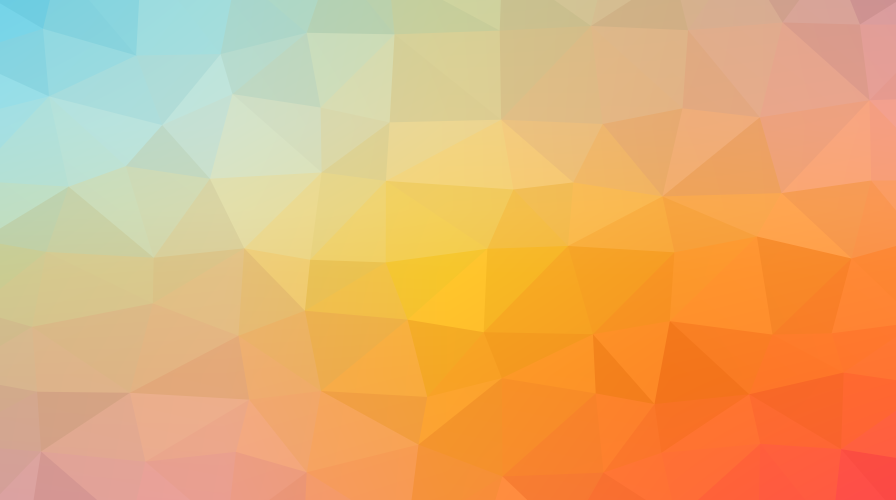
Reproduce this background procedurally as a WebGL 2 fragment shader.

```glsl
#version 300 es
precision highp float;
uniform vec2 u_resolution;
out vec4 outColor;

#define CELLS vec2(10.1, 7.14)
#define SHIFT vec2(-0.59, 0.42)
#define JITTER 0.5
#define GRADIENT 0.3
#define SHADE 0.05

float hash(vec2 p) {
  return fract(sin(dot(p, vec2(127.1, 311.7))) * 43758.5453);
}

// Five colours spread evenly from left to right
vec3 ramp(float x, vec3 a, vec3 b, vec3 c, vec3 d, vec3 e) {
  float t = 4.0 * x;
  vec3 left = mix(a, b, clamp(t, 0.0, 1.0));
  vec3 middle = mix(left, c, clamp(t - 1.0, 0.0, 1.0));
  vec3 right = mix(middle, d, clamp(t - 2.0, 0.0, 1.0));
  return mix(right, e, clamp(t - 3.0, 0.0, 1.0));
}

float span(float a, float b, float t) {
  return clamp((t - a) / (b - a), 0.0, 1.0);
}

// Colour field: ramps blended from the top edge down
vec3 field(vec2 uv) {
  float x = uv.x, depth = 1.0 - uv.y;
  vec3 sky = ramp(x, vec3(.43, .82, .91), vec3(.64, .86, .85),
    vec3(.79, .82, .61), vec3(.82, .69, .53), vec3(.83, .59, .60));
  vec3 haze = ramp(x, vec3(.62, .86, .88), vec3(.78, .88, .83),
    vec3(.92, .83, .57), vec3(.91, .67, .48), vec3(.95, .62, .55));
  vec3 horizon = ramp(x, vec3(.73, .85, .74), vec3(.88, .87, .68),
    vec3(.97, .83, .38), vec3(.98, .68, .28), vec3(.99, .61, .36));
  vec3 glow = ramp(x, vec3(.80, .80, .56), vec3(.89, .77, .53),
    vec3(.98, .79, .15), vec3(.98, .59, .15), vec3(1., .53, .20));
  vec3 ember = ramp(x, vec3(.82, .68, .53), vec3(.92, .68, .49),
    vec3(.98, .65, .15), vec3(.97, .48, .12), vec3(1., .42, .17));
  vec3 ground = ramp(x, vec3(.83, .61, .61), vec3(.93, .62, .58),
    vec3(.98, .58, .24), vec3(1., .41, .20), vec3(1., .29, .30));
  vec3 color = mix(sky, haze, span(0.0, 0.25, depth));
  color = mix(color, horizon, span(0.25, 0.42, depth));
  color = mix(color, glow, span(0.42, 0.55, depth));
  color = mix(color, ember, span(0.55, 0.75, depth));
  return mix(color, ground, span(0.75, 1.0, depth));
}

// Jittered lattice corner in canvas units
vec2 corner(vec2 id) {
  vec2 offset = vec2(hash(id), hash(id + 19.7)) - 0.5;
  return (id + JITTER * offset - SHIFT) / CELLS;
}

// Signed distance to the edge line from a to b
float edge(vec2 p, vec2 a, vec2 b) {
  vec2 along = b - a, to = p - a;
  return (along.x * to.y - along.y * to.x) / length(along);
}

// Adds one facet, weighted by its smooth coverage
void addFacet(inout vec4 sum, vec2 uv, vec2 a, vec2 b, vec2 c) {
  vec2 s = u_resolution, p = uv * s;
  float inside = min(edge(p, a * s, b * s),
    min(edge(p, b * s, c * s), edge(p, c * s, a * s)));
  float coverage = clamp(inside + 0.5, 0.0, 1.0);
  if (coverage <= 0.0) return;
  vec2 center = (a + b + c) / 3.0;
  vec3 color = mix(field(center), field(uv), GRADIENT);
  color += SHADE * (hash(floor(center * 997.0)) - 0.5);
  sum += vec4(color, 1.0) * coverage;
}

void main() {
  vec2 uv = gl_FragCoord.xy / u_resolution;
  vec2 home = floor(uv * CELLS + SHIFT);
  vec4 sum = vec4(field(uv), 1.0) * 0.001;

  // Split each nearby cell along its shorter diagonal
  for (int j = -1; j <= 1; j++) {
    for (int i = -1; i <= 1; i++) {
      vec2 id = home + vec2(i, j);
      vec2 a = corner(id), b = corner(id + vec2(1, 0));
      vec2 c = corner(id + vec2(1, 1)), d = corner(id + vec2(0, 1));
      vec2 aspect = vec2(u_resolution.x / u_resolution.y, 1.0);
      if (length((c - a) * aspect) < length((d - b) * aspect)) {
        addFacet(sum, uv, a, b, c);
        addFacet(sum, uv, a, c, d);
      } else {
        addFacet(sum, uv, a, b, d);
        addFacet(sum, uv, b, c, d);
      }
    }
  }
  outColor = vec4(clamp(sum.rgb / sum.a, 0.0, 1.0), 1.0);
}
```
